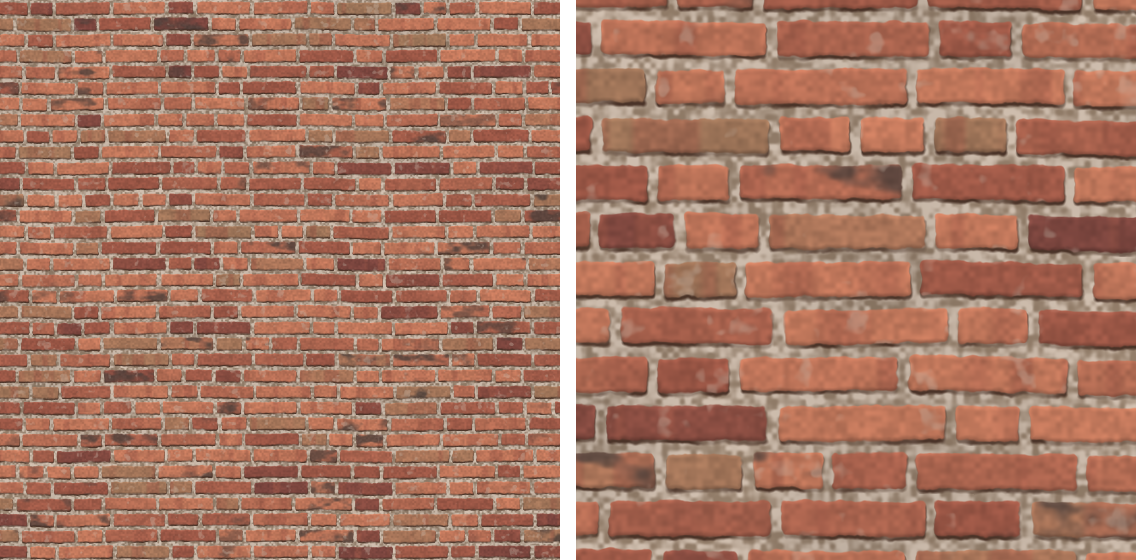
Left: the whole. Right: its middle third, enlarged.
This texture is drawn by a WebGL 1 fragment shader. Its source:

```glsl
precision highp float;
// Weathered brick wall: 35 courses, each repeating header + two stretchers four times.
// Alternate courses are shifted; each brick is a rough rounded box with hashed colour,
// set in grainy mortar with a shadow below it.

#define ROWS 35.0
#define UNITS 20.0
#define JOINT vec2(0.0060, 0.0074)
#define ROUGHNESS 0.0030
#define SPLIT_CHANCE 0.10
#define ORANGE vec3(0.75, 0.465, 0.355)
#define RED vec3(0.60, 0.335, 0.270)
#define MAROON vec3(0.47, 0.265, 0.240)
#define TAN vec3(0.61, 0.455, 0.345)
#define MORTAR_DARK vec3(0.55, 0.470, 0.395)
#define MORTAR_LIGHT vec3(0.79, 0.725, 0.665)
#define SHADOW vec3(0.29, 0.200, 0.155)

uniform vec2 u_resolution;

float hash(vec2 p) {
  vec3 q = fract(p.xyx * 0.1031);
  q += dot(q, q.yzx + 33.33);
  return fract((q.x + q.y) * q.z);
}

float noise(vec2 p) {
  vec2 i = floor(p), f = fract(p);
  f = f * f * (3.0 - 2.0 * f);
  float bottom = mix(hash(i), hash(i + vec2(1.0, 0.0)), f.x);
  float top = mix(hash(i + vec2(0.0, 1.0)), hash(i + 1.0), f.x);
  return mix(bottom, top, f.y);
}

float fbm(vec2 p) {
  float sum = 0.0, weight = 0.5;
  for (int i = 0; i < 3; i++) {
    sum += weight * noise(p);
    p = p * 2.03 + 17.7;
    weight *= 0.5;
  }
  return sum / 0.875;
}

float roundedBox(vec2 p, vec2 halfSize, float radius) {
  vec2 q = abs(p) - halfSize + radius;
  return length(max(q, 0.0)) + min(max(q.x, q.y), 0.0) - radius;
}

// Returns the brick's (start, width) in header units for a position along a course.
vec2 brickSpan(float x, float row) {
  float group = floor(x / 5.0) * 5.0;
  float t = x - group;
  if (t < 1.0) return vec2(group, 1.0);
  float start = group + (t < 3.0 ? 1.0 : 3.0);
  float split = hash(vec2(mod(start, UNITS) + 3.0, row + 71.0));
  return split < SPLIT_CHANCE ? vec2(floor(x), 1.0) : vec2(start, 2.0);
}

vec3 brickColor(vec2 uv, vec2 id, float grain) {
  float tone = hash(id + 11.0), kind = hash(id + 47.0);
  vec3 color = mix(ORANGE, RED, smoothstep(0.35, 1.0, tone));
  if (kind < 0.12) color = mix(RED, MAROON, 0.35 + 0.65 * tone);
  else if (kind > 0.85) color = mix(ORANGE, TAN, 0.5 + 0.5 * tone);

  // Firing bands along the brick, then cloudy stains
  float band = noise(vec2(uv.x * 75.0, hash(id + 5.0) * 90.0));
  color = mix(color, RED, 0.45 * smoothstep(0.55, 0.85, band));
  color *= 0.93 + 0.14 * fbm(uv * vec2(45.0, 90.0));
  float sooty = smoothstep(0.80, 0.95, hash(id + 83.0));
  float soot = smoothstep(0.45, 0.75, fbm(uv * vec2(32.0, 55.0) + 9.0));
  color = mix(color, vec3(0.30, 0.25, 0.23), 0.8 * sooty * soot);
  return color * (0.92 + 0.16 * grain);
}

void main() {
  vec2 uv = gl_FragCoord.xy / u_resolution;
  float aa = max(0.8 / min(u_resolution.x, u_resolution.y), 0.0007);

  // Course and brick, with slightly uneven spacing
  float fromTop = (1.0 - uv.y) * ROWS + 0.10 * (noise(vec2(uv.x * 9.0, 4.0)) - 0.5);
  float row = floor(fromTop);
  float shift = mix(0.97, 2.63, mod(row, 2.0)) + 0.28 * (hash(vec2(row, 19.0)) - 0.5);
  float x = uv.x * UNITS - shift;
  x += 0.22 * (noise(vec2(x * 0.8 + 40.0, row * 7.0)) - 0.5);
  vec2 span = brickSpan(x, row);
  vec2 id = vec2(mod(span.x, UNITS), row);

  // Brick outline and the shadow it throws downwards
  vec2 p = vec2((x - span.x - 0.5 * span.y) / UNITS, (0.5 - fract(fromTop)) / ROWS);
  p.y += 0.0014 * (hash(id + 29.0) - 0.5) + 0.03 * p.x * (hash(id + 61.0) - 0.5);
  vec2 halfSize = 0.5 * (vec2(span.y / UNITS, 1.0 / ROWS) - JOINT);
  halfSize -= 0.0007 * vec2(hash(id + 31.0), hash(id + 37.0));
  float rough = ROUGHNESS * (fbm(uv * 130.0) - 0.5);
  float dist = roundedBox(p, halfSize, 0.0022) + rough;
  float shadowDist = roundedBox(p + vec2(-0.0004, 0.0020), halfSize, 0.0022) + rough;

  // Mortar
  float grain = noise(uv * 290.0);
  float crumbs = 0.55 * grain + 0.45 * fbm(uv * 95.0 + 31.0);
  vec3 mortar = mix(MORTAR_DARK, MORTAR_LIGHT, smoothstep(0.20, 0.75, crumbs));
  mortar *= 0.92 + 0.16 * fbm(uv * 12.0);
  float depth = 0.35 + 0.65 * smoothstep(0.30, 0.65, fbm(uv * 48.0 + 5.0));
  mortar = mix(mortar, SHADOW, depth * (1.0 - smoothstep(-0.0010, 0.0012, shadowDist)));

  // Brick face: dark lower edge, pale upper edge, traces of mortar
  vec3 brick = brickColor(uv, id, grain);
  float rim = smoothstep(-0.0030, 0.0, dist);
  brick *= 1.0 + 0.20 * rim * clamp(p.y / halfSize.y, -1.0, 0.5);
  float smear = smoothstep(0.66, 0.82, fbm(uv * 70.0 + 53.0));
  brick = mix(brick, MORTAR_LIGHT, 0.35 * smear);

  float face = 1.0 - smoothstep(-aa, aa, dist);
  gl_FragColor = vec4(mix(mortar, brick, face), 1.0);
}
```
